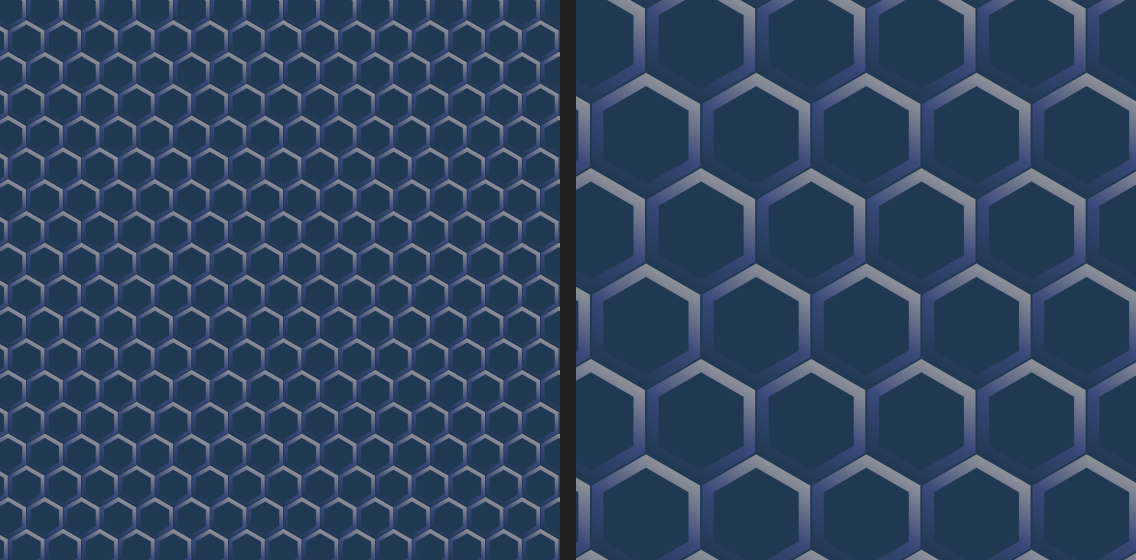
Left, the full canvas; right, a detail of the centre.
Give the GLSL for this pattern, as a WebGL 1 fragment shader.

```glsl
precision highp float;
// Honeycomb of dark blue hexagons with bevelled rims lit from the upper right.

#define PITCH 0.06557              // distance between neighbouring cell centres
#define ANCHOR vec2(0.375, 0.5862) // centre of one cell
#define RIM_OUTER 0.491            // rim apothems, in pitches
#define RIM_INNER 0.386
#define BASE_COLOR vec3(0.130, 0.220, 0.320)
#define SHADE_COLOR vec3(0.225, 0.285, 0.475)
#define LIGHT_COLOR vec3(0.560, 0.575, 0.600)

uniform vec2 u_resolution;

const vec2 LATTICE = vec2(1.0, 1.7320508);
const vec2 LIGHT_DIR = vec2(0.5, 0.8660254);

// Offset from the centre of the nearest cell, using two interleaved grids.
vec2 cellOffset(vec2 p) {
  vec2 a = mod(p + 0.5 * LATTICE, LATTICE) - 0.5 * LATTICE;
  vec2 b = mod(p, LATTICE) - 0.5 * LATTICE;
  return dot(a, a) < dot(b, b) ? a : b;
}

// Apothem of the pointy-topped hexagon passing through p.
float hexApothem(vec2 p) {
  p = abs(p);
  return max(p.x, dot(p, LIGHT_DIR));
}

// Linear gradient across a cell: pale at the lit side, then indigo, then base.
vec3 rimColor(vec2 p) {
  float t = 2.0 * dot(p, LIGHT_DIR);
  vec3 lower = mix(BASE_COLOR, SHADE_COLOR, clamp(t + 1.0, 0.0, 1.0));
  return mix(lower, LIGHT_COLOR, clamp(t, 0.0, 1.0));
}

void main() {
  vec2 uv = gl_FragCoord.xy / u_resolution.y;
  vec2 p = cellOffset((uv - ANCHOR) / PITCH);

  // Rim mask, softened over about one pixel.
  float soft = 0.7 / (u_resolution.y * PITCH);
  float d = hexApothem(p);
  float rim = smoothstep(RIM_INNER - soft, RIM_INNER + soft, d)
            * (1.0 - smoothstep(RIM_OUTER - soft, RIM_OUTER + soft, d));

  gl_FragColor = vec4(mix(BASE_COLOR, rimColor(p), rim), 1.0);
}
```
